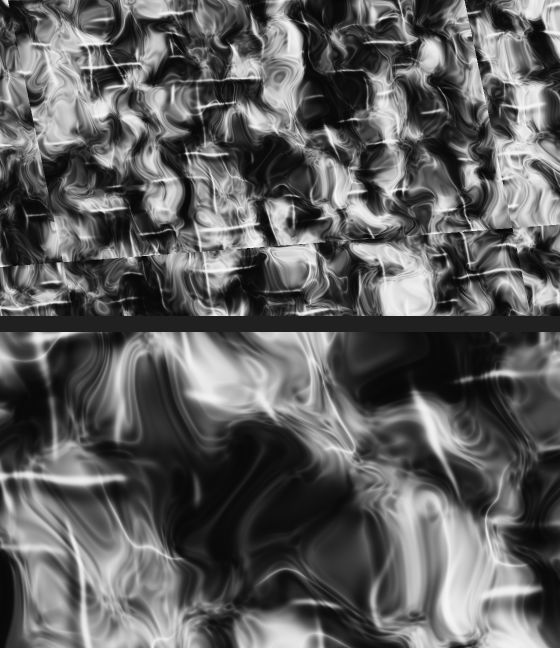
Top: the whole. Bottom: its middle third, enlarged.
Write a WebGL 1 fragment shader that draws this texture.

```glsl
precision highp float;
// Crumpled monochrome relief of warped noise, cut by slanted tile seams.
uniform vec2 u_resolution;

float hash(vec2 p) {
  return fract(sin(dot(p, vec2(127.1, 311.7))) * 43758.545);
}

// Smooth value noise, from -1 to 1
float noise(vec2 p) {
  vec2 cell = floor(p);
  vec2 f = fract(p);
  f = f * f * (3.0 - 2.0 * f);
  float low = mix(hash(cell), hash(cell + vec2(1.0, 0.0)), f.x);
  float high = mix(hash(cell + vec2(0.0, 1.0)), hash(cell + 1.0), f.x);
  return 2.0 * mix(low, high, f.y) - 1.0;
}

vec2 noisePair(vec2 p) {
  return vec2(noise(p), noise(p + vec2(37.2, 91.7)));
}

float ridge(vec2 p) {
  return 1.0 - abs(noise(p));
}

// Short bright creases along lattice rows, each with a shaded flank
float crease(vec2 g, float salt) {
  float row = floor(g.y + 0.5);
  float d = g.y - row;
  float present = smoothstep(0.1, 0.6, noise(vec2(g.x * 1.1, row * 7.3 + salt)));
  float shade = d + 0.17;
  return present * (exp(-d * d * 380.0) - 0.5 * exp(-shade * shade * 70.0));
}

float relief(vec2 p) {
  // Sheared tiles, each showing another part of the noise
  vec2 q = vec2(p.x + 0.21 * p.y, p.y - 0.076 * p.x);
  vec2 tile = floor((q - vec2(0.235, 0.155)) / 1.445);
  q += tile * vec2(3.37, 5.71) + 12.0;

  // Two rounds of warping bend the lumps and their fibres
  vec2 bend = noisePair(q * 11.0);
  vec2 w = q * vec2(16.5, 12.5) + 0.6 * bend;
  vec2 curl = noisePair(w * 1.5 + 5.0);
  vec2 folded = w + 0.28 * curl;

  // Broad lumps and hollows
  float z = 1.75 * noise(folded) + 0.65 * noise(folded * 2.0 + 13.0);
  z += 0.2 * noise(q * 4.0 + 40.0);

  // Silky fibres and thin bright folds
  vec2 silk = folded * vec2(2.3, 1.5) + 0.8 * curl;
  z += 0.85 * (ridge(silk + 21.0) - 0.64);
  z += 0.65 * (ridge(silk * 2.1 + 0.6 * curl.yx + 8.0) - 0.64);
  z += 0.3 * noise(silk * 3.6);
  float fold = pow(ridge(folded * 1.1 + 63.0), 14.0);
  z += 1.2 * fold * smoothstep(-0.2, 0.5, noise(w * 0.9 + 77.0));

  // Creases in both lattice directions
  vec2 g = q * 13.0 + 0.16 * bend + 0.06 * curl;
  z += 1.6 * crease(g, 3.1);
  z += 1.4 * crease(g.yx + vec2(0.0, 0.35 * bend.y), 58.4);

  // Spread the tones, weighted towards the dark end
  float tone = 1.0 / (1.0 + exp(-1.65 * (z - 0.08)));
  return 0.03 + 0.93 * pow(tone, 1.4);
}

void main() {
  // Four samples per pixel smooth the seams and fine folds
  float grey = 0.0;
  for (int i = 0; i < 4; i++) {
    float n = float(i);
    vec2 jitter = vec2(mod(n, 2.0), floor(n / 2.0)) * 0.5 - 0.25;
    grey += relief((gl_FragCoord.xy + jitter) / u_resolution.y);
  }
  gl_FragColor = vec4(vec3(grey * 0.25), 1.0);
}
```
